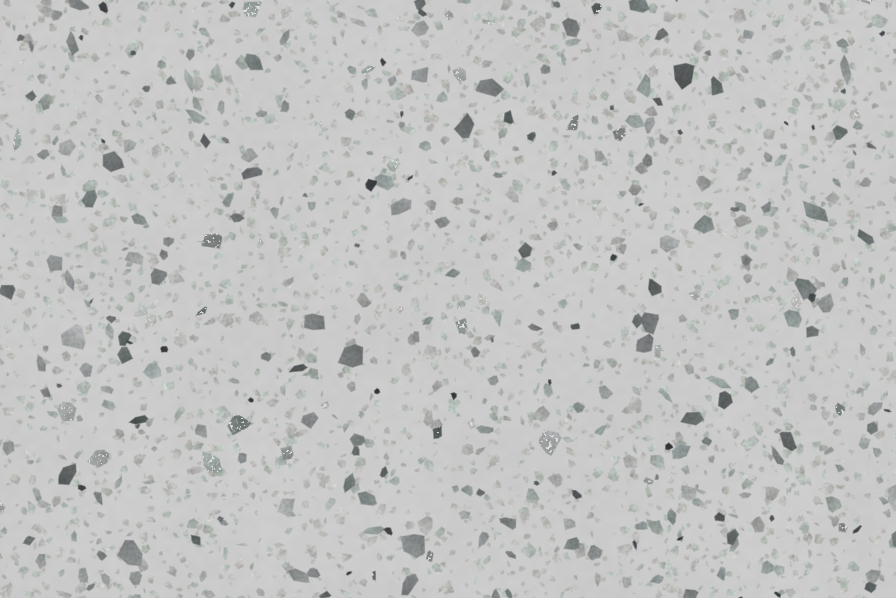
A WebGL 1 fragment shader for this texture:

```glsl
precision highp float;
// Pale terrazzo: irregular grey stone chips of three sizes set in off-white resin.

uniform vec2 u_resolution;

float hash(vec2 p) {
  return fract(sin(dot(p, vec2(127.1, 311.7))) * 43758.5453);
}

float noise(vec2 p) {
  vec2 i = floor(p);
  vec2 f = fract(p);
  f = f * f * (3.0 - 2.0 * f);
  return mix(mix(hash(i), hash(i + vec2(1.0, 0.0)), f.x),
             mix(hash(i + vec2(0.0, 1.0)), hash(i + vec2(1.0, 1.0)), f.x), f.y);
}

vec2 rotate(vec2 p, float angle) {
  float c = cos(angle);
  float s = sin(angle);
  return vec2(c * p.x - s * p.y, s * p.x + c * p.y);
}

// Signed distance to a convex shard bounded by six jittered edges.
float shard(vec2 p, float halfLength, float aspect, vec2 seed) {
  float d = -1.0;
  for (int i = 0; i < 6; i++) {
    float k = float(i);
    float angle = (k + 0.8 * hash(seed + k * 1.7)) * 1.0472;
    vec2 normal = vec2(cos(angle), sin(angle) / aspect);
    float reach = halfLength * mix(0.62, 1.05, hash(seed + k * 2.3 + 9.0));
    d = max(d, (dot(p, normal) - reach) / length(normal));
  }
  return d;
}

// Scatters one size of chip over a jittered grid; tones run from dark to pale.
vec3 scatter(vec3 base, vec2 p, float cell, float size, float density,
             vec3 dark, vec3 pale, float skew, float sparkle, float layer) {
  vec2 grid = rotate(p, layer * 0.7) / cell;
  vec2 home = floor(grid);
  float soft = 0.0009 + 0.5 / u_resolution.y;
  for (int j = -1; j <= 1; j++) {
    for (int i = -1; i <= 1; i++) {
      vec2 id = home + vec2(float(i), float(j));
      vec2 seed = id + layer * 19.3;
      float crowd = density * (0.7 + 0.6 * noise(id * cell * 7.0 + layer));
      if (hash(seed + 3.1) > crowd) continue;

      vec2 center = id + vec2(hash(seed + 5.7), hash(seed + 8.2));
      vec2 q = rotate((grid - center) * cell, 6.2832 * hash(seed + 11.4));
      float roll = hash(seed + 14.9);
      float halfLength = size * mix(0.6, 1.5, roll * roll);
      float aspect = mix(0.38, 1.0, hash(seed + 17.6));
      float d = shard(q, halfLength, aspect, seed + 23.5);
      float cover = 1.0 - smoothstep(-soft, soft, d);

      // Tone, green cast, facet slope and mineral grain of this chip.
      float tone = pow(hash(seed + 31.8), skew);
      vec3 color = mix(dark, pale, tone);
      color *= mix(vec3(1.0), vec3(0.955, 1.0, 0.985), step(0.6, hash(seed + 37.2)));
      color *= 1.0 + 0.06 * clamp(q.x / size, -1.0, 1.0);
      color *= 0.93 + 0.14 * noise(q * 260.0 + seed);

      // A few chips carry bright glints.
      float glint = smoothstep(0.66, 0.86, noise(q * 330.0 + seed * 3.0));
      color = mix(color, vec3(0.87), glint * step(1.0 - sparkle, hash(seed + 43.3)));
      base = mix(base, color, cover);
    }
  }
  return base;
}

void main() {
  vec2 p = gl_FragCoord.xy / u_resolution.y;

  // Resin with faint cloudiness.
  vec3 color = vec3(0.797, 0.797, 0.8);
  color += 0.014 * (noise(p * 9.0) - 0.5) + 0.016 * (noise(p * 75.0) - 0.5);

  // Fine pale grit, mid-sized chips, then the large dark stones.
  color = scatter(color, p, 0.020, 0.0068, 0.68,
                  vec3(0.69, 0.685, 0.665), vec3(0.775, 0.775, 0.765), 0.7, 0.0, 1.0);
  color = scatter(color, p, 0.032, 0.0096, 0.50,
                  vec3(0.58, 0.585, 0.575), vec3(0.76, 0.76, 0.75), 0.6, 0.04, 2.0);
  color = scatter(color, p, 0.058, 0.0155, 0.46,
                  vec3(0.31, 0.325, 0.325), vec3(0.66, 0.67, 0.67), 0.55, 0.12, 3.0);

  // Sparse small black specks.
  color = scatter(color, p, 0.075, 0.0078, 0.24,
                  vec3(0.20, 0.21, 0.22), vec3(0.50, 0.51, 0.51), 1.0, 0.0, 4.0);

  gl_FragColor = vec4(color, 1.0);
}
```
